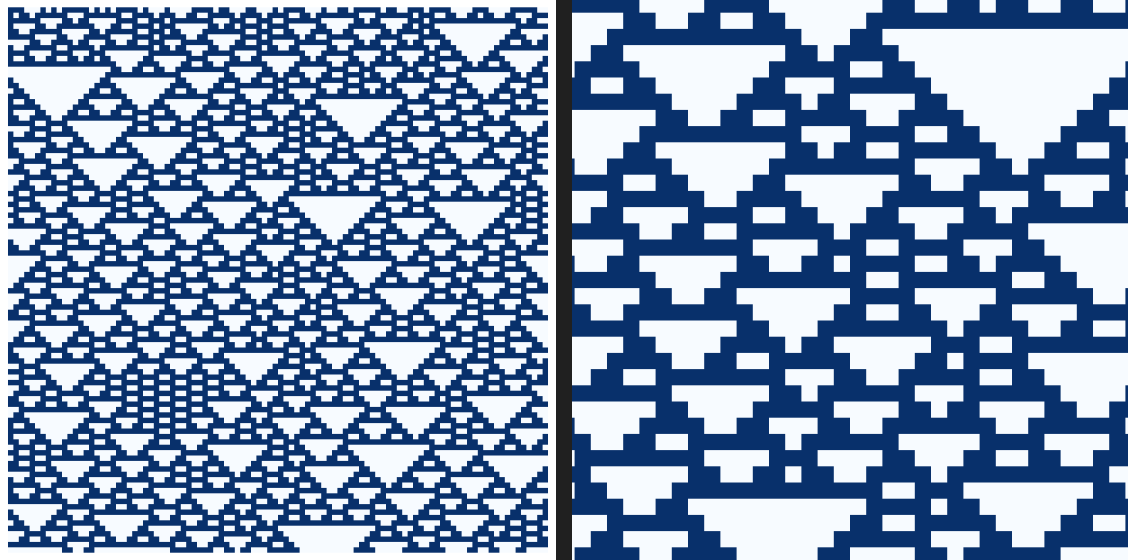
Left: the whole. Right: its middle third, enlarged.
Write a WebGL 1 fragment shader that draws this pattern.

```glsl
precision highp float;
// History of a one-dimensional cellular automaton (rule 126), time running downwards.

#define LANES 25          // vec4 count; the ring holds four cells per lane
#define ROWS 101          // generations shown
#define MARGIN 1.35       // white frame, in cells
#define DENSITY 0.5       // share of live cells in the first row
#define SEED 17.0
#define LIVE vec3(0.031, 0.188, 0.420)
#define DEAD vec3(0.969, 0.984, 1.0)
#define FRAME vec3(1.0)

uniform vec2 u_resolution;

// Lane k holds the cells k, k + LANES, k + 2 LANES and k + 3 LANES.
vec4 state[LANES];

vec4 cellIndex(int lane) {
  return float(lane) + float(LANES) * vec4(0.0, 1.0, 2.0, 3.0);
}

vec4 hash(vec4 v) {
  v = fract(v * 0.1031);
  v *= v + 33.33;
  v *= v + v;
  return fract(v);
}

// Rule 126: a cell lives unless its whole neighbourhood agrees.
vec4 rule(vec4 left, vec4 centre, vec4 right) {
  return max(left, max(centre, right)) - min(left, min(centre, right));
}

void seedRow() {
  for (int k = 0; k < LANES; k++) {
    state[k] = step(hash(cellIndex(k) + SEED * 101.0), vec4(DENSITY));
  }
}

// Advances the ring by one generation in place.
void advance() {
  vec4 first = state[0];
  vec4 left = state[LANES - 1].wxyz;
  for (int k = 0; k < LANES - 1; k++) {
    vec4 centre = state[k];
    state[k] = rule(left, centre, state[k + 1]);
    left = centre;
  }
  state[LANES - 1] = rule(left, state[LANES - 1], first.yzwx);
}

// Blends the two cells that meet at a column boundary.
float readCells(float boundary, float blend) {
  float sum = 0.0;
  for (int k = 0; k < LANES; k++) {
    vec4 index = cellIndex(k);
    vec4 weight = vec4(equal(index, vec4(boundary - 1.0))) * (1.0 - blend)
                + vec4(equal(index, vec4(boundary))) * blend;
    sum += dot(state[k], weight);
  }
  return sum;
}

void main() {
  // Cell coordinates, origin at the top left of the grid
  vec2 grid = vec2(4 * LANES, ROWS);
  vec2 fit = u_resolution / (grid + 2.0 * MARGIN);
  float cellSize = min(fit.x, fit.y);
  vec2 p = (gl_FragCoord.xy - 0.5 * u_resolution) / cellSize;
  p = vec2(p.x, -p.y) + 0.5 * grid;

  // Nearest cell corner and the pixel's coverage on its far side
  vec2 corner = clamp(floor(p + 0.5), vec2(1.0), grid - 1.0);
  vec2 blend = clamp((p - corner) * cellSize + 0.5, 0.0, 1.0);

  // Run the automaton up to the two rows that meet at the corner
  float upper = 0.0;
  float lower = 0.0;
  seedRow();
  for (int generation = 0; generation < ROWS; generation++) {
    float row = float(generation);
    if (row > corner.y - 1.5) {
      upper = lower;
      lower = readCells(corner.x, blend.x);
    }
    if (row > corner.y - 0.5) break;
    advance();
  }
  vec3 colour = mix(DEAD, LIVE, mix(upper, lower, blend.y));

  // Frame around the grid
  vec2 inside = clamp(min(p, grid - p) * cellSize + 0.5, 0.0, 1.0);
  gl_FragColor = vec4(mix(FRAME, colour, inside.x * inside.y), 1.0);
}
```
